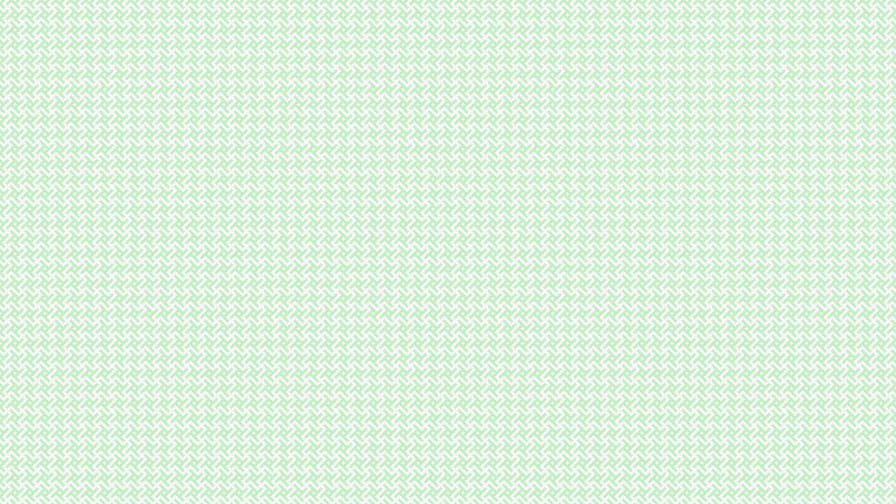
Give the GLSL for this pattern, as a Shadertoy shader.

```glsl
// Diagonal interlocking key fret with dotted gaps: pale lines on soft mint, in small square repeats.

const float REPEATS_ACROSS = 60.0;
const float UNITS_PER_TILE = 4.0;   // fret units along each rotated axis
const float HALF_LINE = 0.49;       // half a line width, in fret units
const vec3 MINT = vec3(0.76, 0.935, 0.765);
const vec3 PALE = vec3(0.98, 0.965, 0.98);

// Signed distance to an axis-aligned box.
float boxDistance(vec2 p, vec2 halfSize) {
    vec2 d = abs(p) - halfSize;
    return length(max(d, 0.0)) + min(max(d.x, d.y), 0.0);
}

// Four bent arms around a crossing; each runs on into the next repeat.
float fretDistance(vec2 p, float halfLine) {
    float d = 1e3;
    for (int i = 0; i < 4; i++) {
        float arm = boxDistance(p - vec2(0.0, -1.0), vec2(halfLine, 1.0 + halfLine));
        float bend = boxDistance(p - vec2(-2.0, -2.0), vec2(2.0 + halfLine, halfLine));
        d = min(d, min(arm, bend));
        p = vec2(-p.y, p.x);
    }
    return d;
}

// Turns the nearest square tile by 45 degrees into fret units.
vec2 fretCell(vec2 grid, float scale) {
    vec2 tile = fract(grid) - 0.5;
    return scale * vec2(tile.x + tile.y, tile.y - tile.x);
}

void mainImage(out vec4 fragColor, in vec2 fragCoord) {
    // Square repeats, anchored at the upper left.
    float tilesPerPixel = REPEATS_ACROSS / iResolution.x;
    vec2 grid = (fragCoord - vec2(0.0, iResolution.y)) * tilesPerPixel;

    // Crossings sit at tile centers, dots fill the gaps at tile corners.
    float fret = fretDistance(fretCell(grid, UNITS_PER_TILE), HALF_LINE);
    float dots = boxDistance(fretCell(grid + 0.5, UNITS_PER_TILE), vec2(HALF_LINE));

    // Smooth the edge over about one pixel.
    float pixel = tilesPerPixel * UNITS_PER_TILE * sqrt(2.0);
    float line = 1.0 - smoothstep(-0.75 * pixel, 0.75 * pixel, min(fret, dots));

    fragColor = vec4(mix(MINT, PALE, line), 1.0);
}
```
